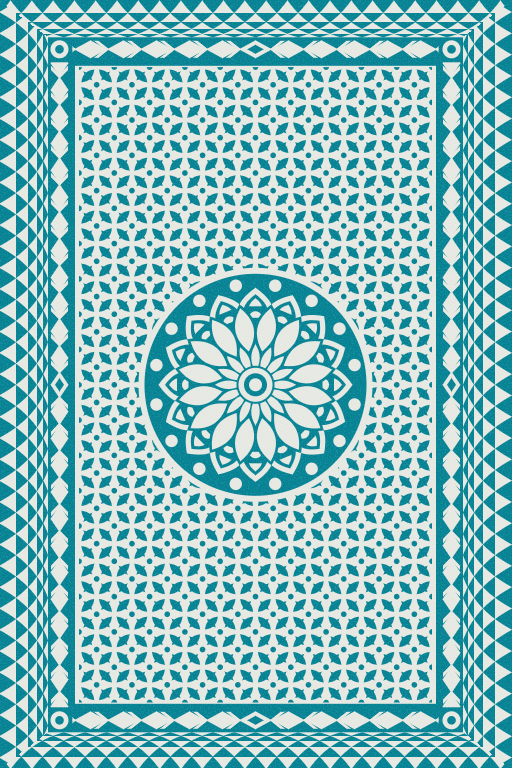
A Shadertoy shader for this pattern:

```glsl
const vec3 PAPER = vec3(0.905, 0.912, 0.89);
const vec3 TEAL = vec3(0.045, 0.525, 0.59);
const float HEIGHT = 768.0;                 // design units over the canvas height
const vec2 CENTER = vec2(-0.5, -0.8);
const vec2 FRAME = vec2(207.5, 347.5);      // half sizes of the nested rectangles
const vec2 CHAIN = vec2(196.0, 335.5);
const vec2 FIELD = vec2(180.5, 319.0);
const vec2 MARGIN = vec2(49.0, 37.0);       // depth of the triangle border
const vec2 LINK = vec2(33.0, 26.8);         // chain pitch along x and y
const float TRI_PITCH = 21.3;
const float BANDS = 5.0;
const float BAND_GROWTH = 5.0;
const float LEAF_CELL = 17.65;
const float DISC_R = 111.0;
const float SECTORS = 16.0;
const float GRAIN = 0.045;
const float TAU = 6.2831853;

float pixel;

// Lays paper (1) or ink (0) inside a signed distance
void lay(inout float paper, float d, float value) {
    paper = mix(paper, value, clamp(0.5 - d / pixel, 0.0, 1.0));
}

// Pointed oval along y, with half width and half length
float petal(vec2 q, float mid, float halfWidth, float halfLength) {
    float y = (q.y - mid) / halfLength;
    float slope = 2.0 * halfWidth * y / halfLength;
    return (abs(q.x) - halfWidth * (1.0 - y * y)) / sqrt(1.0 + slope * slope);
}

float rhombus(vec2 q, vec2 size) {
    return (abs(q.x) / size.x + abs(q.y) / size.y - 1.0) / length(1.0 / size);
}

float box(vec2 p, vec2 size) {
    vec2 d = abs(p) - size;
    return max(d.x, d.y);
}

// Folds the plane into one sector whose axis is +y
vec2 sector(vec2 p, float shift) {
    float step = TAU / SECTORS;
    float a = atan(p.x, p.y) / step + shift;
    a = (fract(a + 0.5) - 0.5) * step;
    return length(p) * vec2(sin(a), cos(a));
}

// Bands of staggered triangles, growing toward the canvas edge
float triangles(vec2 p) {
    vec2 depth = (abs(p) - FRAME) / MARGIN;
    bool side = depth.x > depth.y;
    float d = max(max(depth.x, depth.y), 0.0);
    float s = side ? p.y : p.x;
    float k = 1.0 + (BAND_GROWTH - 1.0) * d;
    float u = BANDS * log(k) / log(BAND_GROWTH);
    float t = abs(fract(s / TRI_PITCH + 0.5 * floor(u)) - 0.5) * 2.0;
    float rise = BANDS * (BAND_GROWTH - 1.0) / (k * log(BAND_GROWTH) * (side ? MARGIN.x : MARGIN.y));
    return (t + fract(u) - 1.0) / length(vec2(2.0 / TRI_PITCH, rise));
}

// Linked rhombs with a ring at each corner
void chain(inout float paper, vec2 p) {
    vec2 q = abs(p);
    bool side = q.x - CHAIN.x > q.y - CHAIN.y;
    vec2 sv = side ? vec2(q.y, q.x - CHAIN.x) : vec2(q.x, q.y - CHAIN.y);
    float pitch = side ? LINK.y : LINK.x;
    float limit = (side ? CHAIN.y : CHAIN.x) - 13.0;
    float cell = floor(sv.x / pitch + 0.5);
    vec2 c = vec2(sv.x - cell * pitch, sv.y);
    float ends = sv.x - limit;
    lay(paper, max(rhombus(c, vec2(pitch * 0.5, 9.0)), ends), 1.0);
    float bend = abs(fract(sv.x / pitch - abs(c.y) / 26.0) - 0.5) * pitch - 2.2;
    lay(paper, max(max(bend * 0.8, abs(c.y) - 8.5), ends), 1.0);
    if (cell < 0.5) lay(paper, rhombus(c, vec2(pitch * 0.25, 4.5)), 0.0);
    float r = length(q - CHAIN);
    lay(paper, r - 9.0, 1.0);
    lay(paper, r - 4.3, 0.0);
}

// Barbed leaves circling dots on a checkerboard
void leafField(inout float paper, vec2 p) {
    vec2 g = p / LEAF_CELL;
    vec2 id = floor(g);
    vec2 c = (g - id - 0.5) * LEAF_CELL;
    float turn = mod(id.x + id.y, 2.0) < 0.5 ? 1.0 : -1.0;
    vec2 q = vec2(c.x + turn * c.y, c.x - turn * c.y) * 0.70711;
    float leaf = min(petal(q, 0.0, 3.7, 9.0), rhombus(q, vec2(6.0, 3.6)));
    vec2 node = floor(g + 0.5);
    float dotD = mod(node.x + node.y, 2.0) < 0.5 ? length(p - node * LEAF_CELL) - 2.8 : 9.0;
    float limit = max(box(p, LEAF_CELL * vec2(10.0, 18.0)), DISC_R + 6.0 - length(p));
    lay(paper, max(min(leaf, dotD), limit), 0.0);
}

void rosette(inout float paper, vec2 p) {
    float r = length(p);
    vec2 q = sector(p, 0.0);
    vec2 h = sector(p, 0.5);
    lay(paper, r - DISC_R, 0.0);
    lay(paper, length(h - vec2(0.0, 101.0)) - 6.2, 1.0);
    // Scalloped arches and their fillings
    lay(paper, petal(q, 72.0, 18.0, 25.0), 1.0);
    lay(paper, petal(q, 72.0, 12.5, 18.5), 0.0);
    lay(paper, r - 64.0, 0.0);
    lay(paper, max(petal(q, 77.0, 6.5, 9.5), 78.5 - q.y), 1.0);
    lay(paper, max(length(q - vec2(0.0, 67.0)) - 6.5, 67.0 - q.y), 1.0);
    // Two rings of petals
    lay(paper, petal(h, 56.0, 9.2, 22.0) - 2.6, 0.0);
    lay(paper, petal(h, 56.0, 9.2, 22.0), 1.0);
    lay(paper, petal(q, 27.0, 4.2, 13.5) - 2.2, 0.0);
    lay(paper, petal(q, 27.0, 4.2, 13.5), 1.0);
    // Concentric eye
    lay(paper, r - 19.0, 0.0);
    lay(paper, r - 17.0, 1.0);
    lay(paper, r - 11.5, 0.0);
    lay(paper, r - 6.5, 1.0);
}

// Cellular noise for the printed grain
float cellular(vec2 p) {
    vec2 id = floor(p);
    float nearest = 1.0;
    for (int k = 0; k < 9; k++) {
        vec2 n = id + vec2(k % 3 - 1, k / 3 - 1);
        vec2 seed = fract(sin(vec2(dot(n, vec2(127.1, 311.7)), dot(n, vec2(269.5, 183.3)))) * 43758.5);
        nearest = min(nearest, length(n + seed - p));
    }
    return nearest;
}

void mainImage(out vec4 fragColor, in vec2 fragCoord) {
    pixel = HEIGHT / iResolution.y;
    vec2 p = (fragCoord - 0.5 * iResolution.xy) * pixel - CENTER;
    float paper = 0.0;
    lay(paper, triangles(p), 1.0);
    lay(paper, box(p, FRAME), 0.0);
    chain(paper, p);
    lay(paper, box(p, FIELD), 1.0);
    leafField(paper, p);
    rosette(paper, p);
    float grain = (cellular(p * 0.6) - 0.45) * GRAIN;
    vec3 color = mix(TEAL + grain * 2.0, PAPER + grain * 0.4, paper);
    fragColor = vec4(color, 1.0);
}
```
